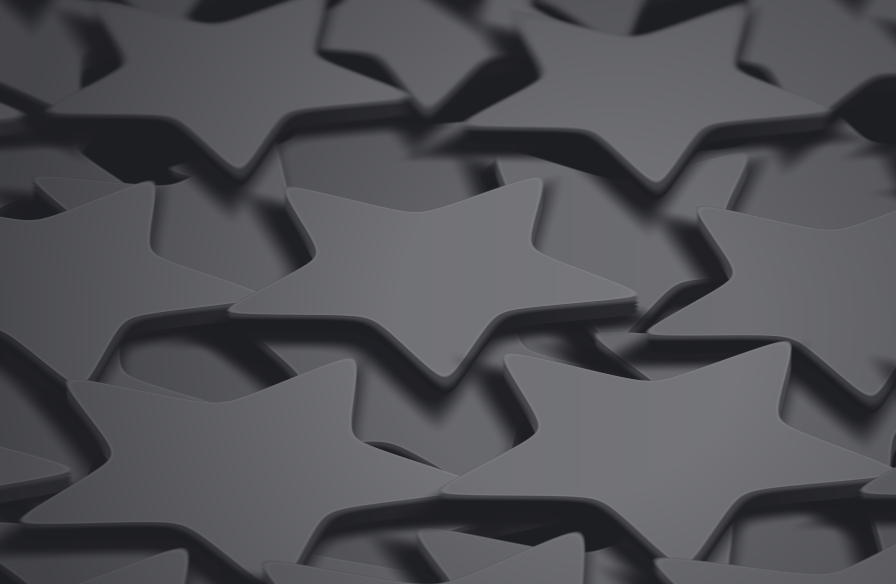
Reproduce this background procedurally as a Shadertoy shader.

```glsl
const int LAYERS = 3;
const float TAU = 6.2831853;

// Layout, in canvas heights
const vec2 LATTICE_CENTER = vec2(0.767, 0.538);
const vec2 LATTICE_STEP = vec2(0.70, 0.33);
const vec2 LAYER_SHIFT = vec2(0.27, 0.11);
const float STAR_RADIUS = 0.415;
const float STAR_TURN = 1.12;
const float SQUASH = 0.5;            // foreshortening of the ground
const float SHRINK = 0.38;           // size loss towards the back
const float THICKNESS = 0.030;

// Star outline, relative to its radius
const float NOTCH_RADIUS = 0.44;
const float TIP_ROUNDING = 0.042;
const float NOTCH_ROUNDING = 0.075;

// Shading
const float FACE_TONE = 0.440;
const float LAYER_FADE = 0.030;
const float DARK_TONE = 0.115;
const float SHADOW_STRENGTH = 0.97;
const vec2 LIGHT_CENTER = vec2(0.98, 0.45);
const vec3 COOL_TINT = vec3(0.0, 0.002, 0.020);

float hash(vec2 p) {
    return fract(sin(dot(p, vec2(127.1, 311.7))) * 43758.5453);
}

// Vertical gap between a hyperbola and its asymptote; rounds off a fold
float foldRound(float x, float k) {
    return sqrt(x * x + k * k) - x;
}

// Approximate signed distance to a unit star with rounded tips and notches
float starDistance(vec2 p, float turn) {
    const float halfSector = TAU / 10.0;
    const vec2 tip = vec2(1.0, 0.0);
    const vec2 notchAxis = vec2(cos(halfSector), sin(halfSector));
    const vec2 notchSide = vec2(notchAxis.y, -notchAxis.x);
    vec2 edge = NOTCH_RADIUS * notchAxis - tip;
    vec2 normal = normalize(vec2(edge.y, -edge.x));

    float angle = atan(p.y, p.x) - turn;
    angle = mod(angle + halfSector, 2.0 * halfSector) - halfSector;
    vec2 q = length(p) * vec2(cos(angle), abs(sin(angle)));
    return dot(q - tip, normal)
         + normal.y * foldRound(q.y, TIP_ROUNDING)
         + dot(normal, notchSide) * foldRound(dot(q, notchSide), NOTCH_ROUNDING);
}

float coverage(float d, float softness) {
    return 1.0 - smoothstep(-softness, softness, d);
}

// Paints one slab over the tone beneath: shadow, side wall, then face
float paintStar(float tone, vec2 p, float radius, float turn, float faceTone, float softness) {
    vec2 toUnit = vec2(1.0, 1.0 / SQUASH) / radius;

    vec2 shadowOffset = vec2(0.020, THICKNESS + 0.012);
    float shadow = starDistance((p + shadowOffset) * toUnit, turn) * radius;
    tone = mix(tone, DARK_TONE, SHADOW_STRENGTH * (1.0 - smoothstep(-0.005, 0.045, shadow)));

    float face = starDistance(p * toUnit, turn) * radius;
    float wall = face;
    for (int i = 1; i <= 4; i++) {
        float drop = THICKNESS * float(i) / 4.0;
        wall = min(wall, starDistance((p + vec2(0.0, drop)) * toUnit, turn) * radius);
    }
    float wallTone = mix(faceTone * 0.60, DARK_TONE, smoothstep(0.004, 0.020, face));
    wallTone += 0.05 * smoothstep(0.0, radius, p.x);
    tone = mix(tone, wallTone, coverage(wall, softness));

    // Thin bevel highlight along the rim of the face
    float rim = 0.030 * smoothstep(-0.007, -0.001, face);
    float sheen = 0.015 * p.x / radius;
    return mix(tone, faceTone + sheen + rim, coverage(face, softness));
}

void mainImage(out vec4 fragColor, in vec2 fragCoord) {
    vec2 uv = fragCoord / iResolution.y;

    // Depth of field: sharp in the middle, softer at the back and front
    float softness = 0.0005 + 0.9 / iResolution.y
                   + 0.030 * max(uv.y - 0.65, 0.0) + 0.008 * max(0.22 - uv.y, 0.0);
    float falloff = clamp((distance(uv, LIGHT_CENTER) - 0.3) / 0.7, 0.0, 1.0);
    float light = 1.0 - 0.36 * falloff;
    float tone = DARK_TONE;

    // Piled layers from the bottom up, each drawn from back to front
    for (int layer = 0; layer < LAYERS; layer++) {
        float depth = float(LAYERS - 1 - layer);
        vec2 shift = mod(LAYER_SHIFT * depth, LATTICE_STEP);
        for (int row = 3; row >= -3; row--) {
            for (int col = -3; col <= 2; col++) {
                vec2 id = vec2(col, row);
                vec2 seed = id + 17.0 * depth;
                vec2 jitter = vec2(hash(seed), hash(seed + 5.3)) - 0.5;
                float stagger = 0.5 * mod(abs(id.y), 2.0);
                vec2 center = LATTICE_CENTER + shift + (id + vec2(stagger, 0.0)) * LATTICE_STEP
                            + jitter * (0.07 + 0.05 * depth);
                float radius = STAR_RADIUS * (1.0 - SHRINK * (center.y - 0.5));
                vec2 p = uv - center;
                if (abs(p.x) > 1.4 * radius || abs(p.y) > radius) continue;

                float turn = STAR_TURN + (hash(seed + 9.1) - 0.5) * (0.22 + 0.5 * depth);
                float variation = 0.03 * (hash(seed + 2.7) - 0.5);
                float faceTone = (FACE_TONE - LAYER_FADE * depth + variation) * light;
                tone = paintStar(tone, p, radius, turn, faceTone, softness);
            }
        }
    }
    fragColor = vec4(vec3(tone) + COOL_TINT, 1.0);
}
```
